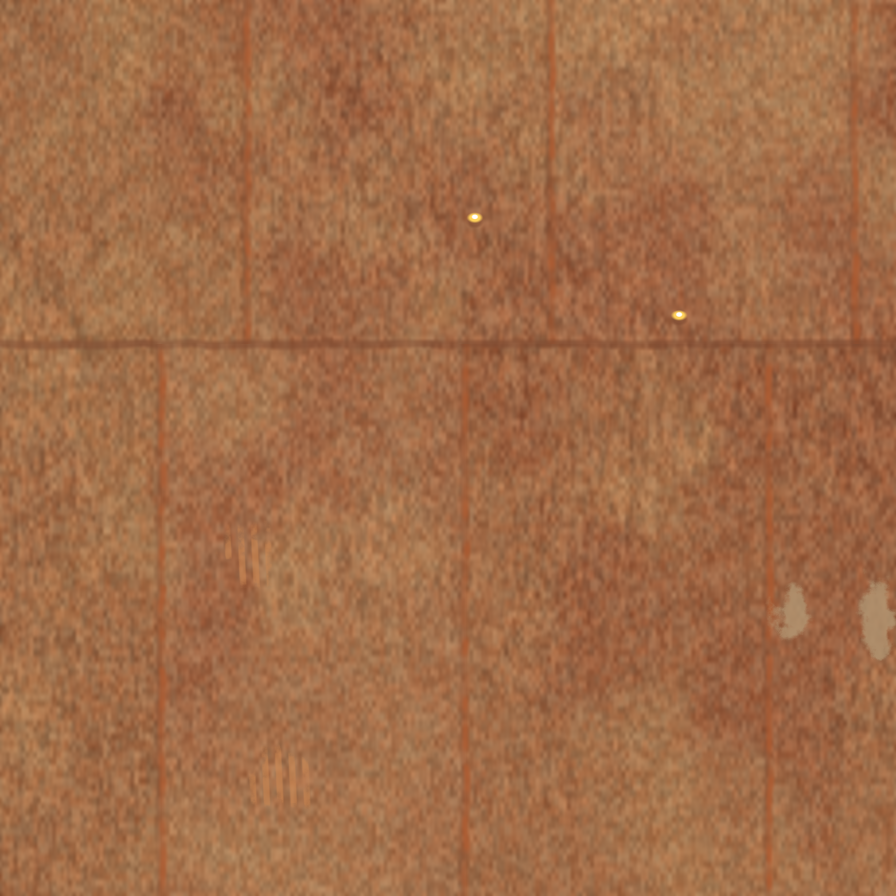
Reproduce this texture procedurally as a WebGL 1 fragment shader.

```glsl
precision highp float;
// Worn terracotta slabs in staggered courses, with thin rusty joints, stains and scuffs.

uniform vec2 u_resolution;

const vec2 SLAB_SIZE = vec2(0.339, 0.64);
const float COURSE_SEAM = 0.616;    // height of the joint between courses
const float LOWER_JOINT = 0.181;    // first upright joint of the lower course
const float COURSE_SHIFT = 0.096;   // sideways stagger per course

const vec3 CLAY = vec3(0.635, 0.430, 0.288);
const vec3 SAND = vec3(0.675, 0.490, 0.325);
const vec3 RED_STAIN = vec3(0.590, 0.355, 0.240);
const vec3 RUST = vec3(0.690, 0.355, 0.185);
const vec3 DARK_JOINT = vec3(0.480, 0.275, 0.180);
const vec3 PALE_SCUFF = vec3(0.700, 0.590, 0.450);
const vec3 RIB_ORANGE = vec3(0.800, 0.530, 0.320);
const vec3 GLINT = vec3(1.000, 0.820, 0.350);

float hash(vec2 p) {
  return fract(sin(dot(p, vec2(127.1, 311.7))) * 43758.5453);
}

float noise(vec2 p) {
  vec2 cell = floor(p);
  vec2 f = fract(p);
  f = f * f * (3.0 - 2.0 * f);
  float low = mix(hash(cell), hash(cell + vec2(1.0, 0.0)), f.x);
  float high = mix(hash(cell + vec2(0.0, 1.0)), hash(cell + 1.0), f.x);
  return mix(low, high, f.y);
}

float fbm(vec2 p) {
  float sum = 0.0;
  float gain = 0.5;
  for (int i = 0; i < 5; i++) {
    sum += gain * noise(p);
    p = p * 2.03 + 17.3;
    gain *= 0.5;
  }
  return sum / 0.96875;
}

// Soft line of the given half width around distance zero
float line(float dist, float halfWidth, float blur) {
  return 1.0 - smoothstep(halfWidth - blur, halfWidth + blur, abs(dist));
}

// Soft elliptical spot with a rough outline
float spot(vec2 offset, vec2 radius, float roughness) {
  return 1.0 - smoothstep(0.55, 1.1, length(offset / radius) + roughness);
}

// Clay body: broad stains, upright streaks and fine grain
vec3 claySurface(vec2 p, float course, float tone) {
  float stain = smoothstep(0.48, 0.70, fbm(p * vec2(6.0, 4.5) + 3.7));
  float sandy = smoothstep(0.44, 0.70, fbm(p * vec2(7.0, 5.0) + 31.0));
  vec3 color = mix(CLAY, SAND, sandy * 0.65 + course * 0.12);
  color = mix(color, RED_STAIN, stain * 0.65);

  float streak = noise(p * vec2(170.0, 48.0)) - 0.5;
  float streakArea = smoothstep(0.42, 0.65, fbm(p * 5.0 + 52.0));
  color += streak * streakArea * vec3(0.11, 0.085, 0.055);

  float grain = noise(p * vec2(230.0, 140.0)) + 0.6 * noise(p * 125.0 + 9.0) - 0.8;
  float hue = noise(p * vec2(150.0, 95.0) + 71.0) - 0.5;
  color += grain * vec3(0.105, 0.100, 0.085);
  color += hue * vec3(0.035, -0.030, -0.045);
  return color + tone;
}

void main() {
  vec2 p = gl_FragCoord.xy / u_resolution;
  float blur = 0.0025 + 0.5 / u_resolution.y;

  // Slab layout
  float course = floor((p.y - COURSE_SEAM) / SLAB_SIZE.y) + 1.0;
  float along = (p.x - LOWER_JOINT - course * COURSE_SHIFT) / SLAB_SIZE.x;
  float tone = (hash(vec2(floor(along), course) + 5.0) - 0.5) * 0.02;
  vec3 color = claySurface(p, course, tone);

  // Uneven joints
  float wobble = (noise(p * 38.0) - 0.5) * 0.004;
  float across = (fract(along + 0.5) - 0.5) * SLAB_SIZE.x + wobble;
  float wear = 0.25 + 0.75 * smoothstep(0.2, 0.75, noise(p * vec2(9.0, 65.0) + 13.0));
  color = mix(color, DARK_JOINT, line(across + 0.003, 0.004, blur) * 0.28);
  color = mix(color, RUST, line(across, 0.0035, blur) * wear * 0.75);
  float seamWear = 0.5 + 0.5 * noise(p * vec2(75.0, 12.0));
  float seam = line(p.y - COURSE_SEAM + wobble, 0.0045, blur);
  color = mix(color, DARK_JOINT, seam * seamWear * 0.65);

  // Pale scuffs, ribbed scrapes and small bright glints
  float rough = (fbm(p * 55.0) - 0.5) * 1.8;
  float ribs = smoothstep(0.3, 0.8, 0.5 + 0.5 * sin(p.x * 420.0 + p.y * 20.0));
  for (int i = 0; i < 2; i++) {
    float n = float(i);
    vec2 scuff = p - vec2(0.885, 0.316) - n * vec2(0.094, -0.006);
    color = mix(color, PALE_SCUFF, spot(scuff, vec2(0.019, 0.030 + n * 0.016), rough) * 0.8);
    vec2 scrape = p - vec2(0.284, 0.385) - n * vec2(0.028, -0.257);
    color = mix(color, RIB_ORANGE, spot(scrape, vec2(0.030, 0.034), rough) * ribs * 0.6);
    vec2 glint = p - vec2(0.530, 0.757) - n * vec2(0.228, -0.109);
    color = mix(color, DARK_JOINT, spot(glint + vec2(0.0, 0.005), vec2(0.010, 0.007), 0.0) * 0.6);
    color = mix(color, GLINT, spot(glint, vec2(0.009, 0.006), 0.0));
    color = mix(color, vec3(1.0), spot(glint - vec2(0.0, 0.001), vec2(0.004, 0.003), 0.0));
  }

  gl_FragColor = vec4(clamp(color, 0.0, 1.0), 1.0);
}
```
